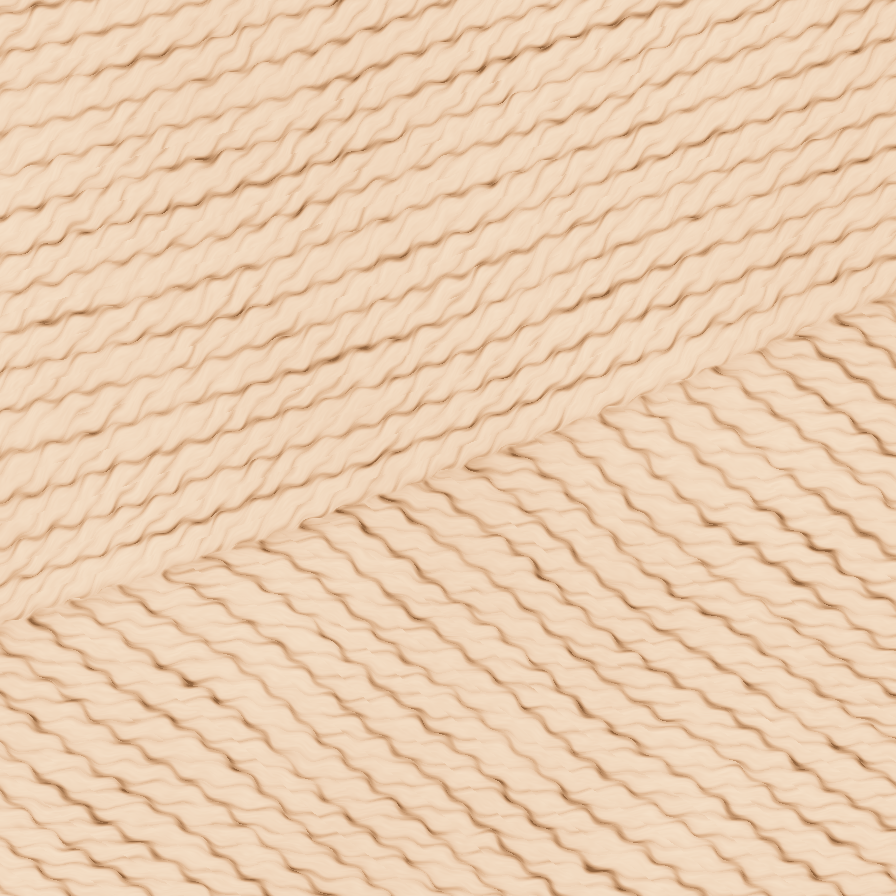
Reproduce this texture procedurally as a WebGL 1 fragment shader.

```glsl
precision highp float;
// Two layers of twisted cream cotton yarn, the upper lying diagonally over the lower.
uniform vec2 u_resolution;

// Yarn tones, from lit crown to deepest gap
const vec3 LIGHT = vec3(0.958, 0.875, 0.78);
const vec3 CREAM = vec3(0.932, 0.82, 0.712);
const vec3 WARM = vec3(0.87, 0.71, 0.565);
const vec3 TAN = vec3(0.76, 0.575, 0.415);
const vec3 DEEP = vec3(0.57, 0.39, 0.24);

// Layout, in canvas units
const float STRAND = 0.043;        // strand width
const float UPPER_STEP = 0.0455;   // vertical step of upper strands at the left
const float UPPER_TAPER = 0.004;   // loss of that step towards the right
const vec2 UPPER_DIR = vec2(0.94, 0.34);
const vec2 LOWER_DIR = vec2(0.79, -0.61);
const float LOWER_SHIFT = 0.22;

// Twist and gaps, in strand widths
const float PLY_PITCH = 0.92;
const float TWIST = 0.78;
const float BULGE = 0.06;          // sideways swell of each ply
const float UPPER_GAP = 0.20;
const float LOWER_GAP = 0.21;
const float UPPER_DEPTH = 0.46;
const float LOWER_DEPTH = 0.56;
const float GROOVE_DEPTH = 0.23;
const float FIBRE_DEPTH = 0.16;
const float TAU = 6.2832;

float hash(vec2 p) {
  return fract(sin(dot(p, vec2(27.17, 91.73))) * 4375.85);
}

float noise(vec2 p) {
  vec2 i = floor(p), f = fract(p);
  f = f * f * (3.0 - 2.0 * f);
  return mix(mix(hash(i), hash(i + vec2(1.0, 0.0)), f.x),
             mix(hash(i + vec2(0.0, 1.0)), hash(i + 1.0), f.x), f.y);
}

// Layered sines: slow drift, about -1 to 1
float drift(vec2 p) {
  return 0.5 * sin(p.x + 1.3 * sin(p.y * 0.7)) + 0.3 * sin(p.y * 1.7 + p.x * 0.6 + 2.0)
       + 0.2 * sin(p.x * 2.9 - p.y * 1.1 + 4.0);
}

// Lower border of the upper layer
float border(float x) {
  return 0.303 + 0.371 * x - 0.055 * x * (1.0 - x);
}

// Darkness of a row of strands; q = (along, across) in strand widths
float yarnTone(vec2 q, float seed, float gap, float depth, float blur) {
  float joint = floor(q.y + 0.5);
  float swell = sin(TAU * (q.x / PLY_PITCH + hash(vec2(joint, seed))));
  q.y += BULGE * swell + 0.1 * (noise(vec2(q.x * 1.3, joint * 7.1 + seed)) - 0.5);
  float id = floor(q.y);
  float f = 2.0 * fract(q.y) - 1.0;

  // Helical plies bend towards the strand direction at its sides
  float helix = mix(f, asin(f * 0.98), 0.55);
  float phase = q.x / PLY_PITCH + 7.0 * hash(vec2(id, seed)) - TWIST * helix;
  phase += 0.25 * drift(vec2(q.x * 1.3, id * 2.1 + seed));
  phase += 0.22 * (noise(q * 1.6 + seed) - 0.5);
  float ply = fract(phase);
  float groove = smoothstep(0.5, 1.0, abs(2.0 * ply - 1.0));
  groove *= 0.2 + 1.2 * noise(vec2(q.x * 1.4 + seed, q.y * 1.8));

  // Fine fibres run along each ply
  vec2 fibreUv = vec2(phase * 7.0, (q.x + f) * 1.6 + id * 17.0 + seed);
  float fibre = 0.55 * noise(fibreUv) + 0.45 * noise(fibreUv * vec2(2.1, 1.7)) - 0.5;

  // Uneven gap between neighbours, broken up by the plies
  float openness = noise(vec2(q.x * 0.45, joint * 5.3 + seed));
  float ragged = noise(vec2(q.x * 2.4, joint * 3.7 + seed));
  float width = gap * (0.5 + 0.6 * openness + 0.6 * ragged);
  float side = 1.0 - abs(f);
  float seam = 1.0 - smoothstep(0.0, width + blur, side);
  seam *= mix(0.3, 1.15, openness) * (0.55 + 0.7 * ragged) * (0.9 + 0.25 * swell);

  // Soft shoulder shade, strongest where plies dip
  float shoulder = (1.0 - smoothstep(0.0, 0.55, side)) * (0.12 + 0.12 * groove + 0.06 * ragged);
  return 0.10 + shoulder - 0.03 * f + 0.07 * (ply - 0.5)
       + GROOVE_DEPTH * groove + FIBRE_DEPTH * fibre + depth * seam;
}

vec3 yarnColor(float tone) {
  vec3 c = mix(LIGHT, CREAM, clamp(tone / 0.24, 0.0, 1.0));
  c = mix(c, WARM, smoothstep(0.2, 0.54, tone));
  c = mix(c, TAN, smoothstep(0.48, 0.82, tone));
  return mix(c, DEEP, smoothstep(0.78, 1.1, tone));
}

void main() {
  vec2 p = gl_FragCoord.xy / u_resolution.y;
  float pixel = 1.0 / u_resolution.y;
  float blur = pixel / STRAND;
  float rise = p.y - border(p.x);

  // Upper strands follow the border and converge to the right
  vec2 upper = vec2(dot(p, UPPER_DIR) / STRAND, rise / (UPPER_STEP - UPPER_TAPER * p.x));
  upper.y += 0.2 * drift(p * vec2(7.0, 10.0)) * smoothstep(0.3, 2.0, upper.y);
  float inner = smoothstep(0.25, 0.6, upper.y);
  float upperTone = yarnTone(upper, 3.0, UPPER_GAP, UPPER_DEPTH * inner, blur);

  // Lower strands descend to the right, more loosely laid
  vec2 lower = vec2(dot(p, LOWER_DIR), dot(p, vec2(-LOWER_DIR.y, LOWER_DIR.x))) / STRAND;
  lower.y += 0.34 * drift(p * 8.0 + 1.5) - LOWER_SHIFT;
  float lowerTone = yarnTone(lower, 11.0, LOWER_GAP, LOWER_DEPTH, blur);
  lowerTone += 0.3 * exp(min(rise, 0.0) / 0.012) * (0.5 + 0.8 * noise(p * 45.0));

  // Fuzzy overlap and broad uneven colour
  float fuzz = 0.005 * (noise(p * 90.0) - 0.5) + 0.0015 * sin(upper.x * TAU / PLY_PITCH);
  float cover = smoothstep(-0.002 - pixel, 0.002 + pixel, rise + fuzz);
  float tone = mix(lowerTone, upperTone, cover) + 0.04 * drift(p * 9.0 + 4.0);
  gl_FragColor = vec4(yarnColor(tone), 1.0);
}
```
